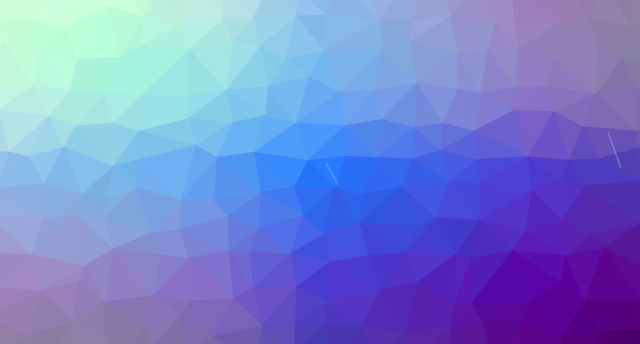
Give the GLSL for this background, as a Shadertoy shader.

```glsl
// Low-poly backdrop: a jittered grid split into flat triangles.
// Each triangle takes one colour at its centroid, the average of a
// mint-blue-purple ramp read across the canvas and again down it.

const vec2 CELL = vec2(0.108, 0.1);   // grid step in canvas heights

float hash(vec2 p) {
    return fract(sin(dot(p, vec2(127.1, 311.7))) * 43758.5453);
}

// Jittered grid point
vec2 vertex(vec2 id) {
    vec2 jitter = vec2(hash(id), hash(id + 41.3)) - 0.5;
    return (id + vec2(0.0, 0.5) + 0.66 * jitter) * CELL;
}

// Seven evenly spaced colour stops
vec3 ramp(float t) {
    vec3 stops[7] = vec3[7](
        vec3(0.82, 1.00, 0.85), vec3(0.67, 1.00, 0.86),
        vec3(0.53, 0.82, 0.92), vec3(0.12, 0.46, 1.00),
        vec3(0.25, 0.28, 0.83), vec3(0.35, 0.00, 0.64),
        vec3(0.29, 0.00, 0.42));
    float s = clamp(t, 0.0, 1.0) * 6.0;
    int i = min(int(s), 5);
    return mix(stops[i], stops[i + 1], s - float(i));
}

// Ramp across blended with ramp down, warmed where the two differ
vec3 backdrop(vec2 p, float aspect) {
    vec2 t = clamp(vec2(p.x / aspect, 1.0 - p.y), 0.0, 1.0);
    float gap = abs(t.x - t.y);
    vec3 col = 0.5 * (ramp(t.x) + ramp(t.y));
    col.r += 0.32 * gap * (1.0 - gap);
    return col;
}

// Distance to the left of the line from a to b
float leftOf(vec2 p, vec2 a, vec2 b) {
    vec2 e = normalize(b - a);
    vec2 q = p - a;
    return e.x * q.y - e.y * q.x;
}

// Flat colour times coverage in rgb, coverage in alpha
vec4 facet(vec2 p, vec2 a, vec2 b, vec2 c, float pixel, float aspect) {
    float d = min(leftOf(p, a, b), min(leftOf(p, b, c), leftOf(p, c, a)));
    float cover = clamp(d / pixel + 0.5, 0.0, 1.0);
    vec2 centre = (a + b + c) / 3.0;
    vec3 col = backdrop(centre, aspect) + 0.03 * (hash(centre) - 0.5);
    return vec4(col, 1.0) * cover;
}

float segment(vec2 p, vec2 a, vec2 b) {
    vec2 q = p - a, e = b - a;
    return length(q - e * clamp(dot(q, e) / dot(e, e), 0.0, 1.0));
}

void mainImage(out vec4 fragColor, in vec2 fragCoord) {
    float pixel = 1.0 / iResolution.y;
    float aspect = iResolution.x * pixel;
    vec2 p = fragCoord * pixel;
    vec2 home = floor(p / CELL - vec2(0.0, 0.5));

    // Gather the triangles of the surrounding cells
    vec4 sum = vec4(backdrop(p, aspect), 1.0) * 0.001;
    for (int y = -1; y <= 1; y++) {
        for (int x = -1; x <= 1; x++) {
            vec2 id = home + vec2(x, y);
            vec2 a = vertex(id);
            vec2 b = vertex(id + vec2(1, 0));
            vec2 c = vertex(id + vec2(1, 1));
            vec2 d = vertex(id + vec2(0, 1));
            // Split along the shorter diagonal
            if (distance(a, c) < distance(b, d)) {
                sum += facet(p, a, b, c, pixel, aspect);
                sum += facet(p, a, c, d, pixel, aspect);
            } else {
                sum += facet(p, a, b, d, pixel, aspect);
                sum += facet(p, b, c, d, pixel, aspect);
            }
        }
    }
    vec3 col = sum.rgb / sum.a;

    // Two hairline glints
    float glint = min(segment(p, vec2(0.949, 0.524), vec2(0.983, 0.464)),
                      segment(p, vec2(1.768, 0.614), vec2(1.804, 0.514)));
    col = mix(col, vec3(0.65, 0.72, 0.9),
              0.45 * (1.0 - smoothstep(0.0, 0.001 + pixel, glint)));

    fragColor = vec4(col, 1.0);
}
```
